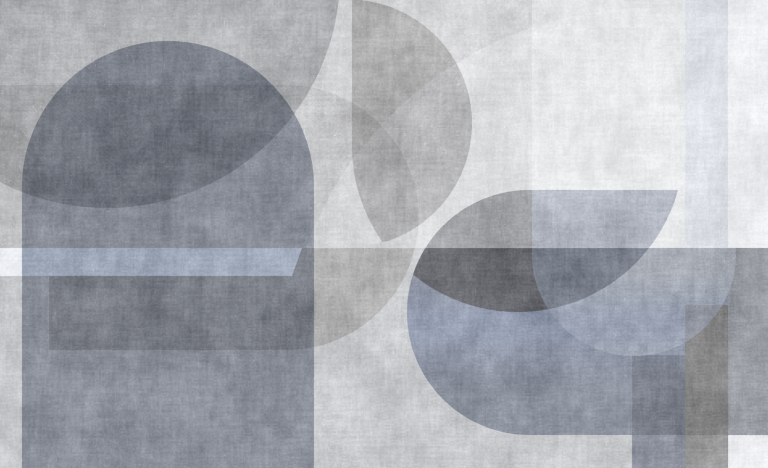
This background is drawn by a Shadertoy shader. Its source:

```glsl
// Overlapping translucent arches, discs and capsules in cool greys, like a worn
// screen print. Each shape is a distance mask that multiplies or paints the
// colour below it; layered value noise then adds plaster mottling and weave.

const float HEIGHT = 4.68;   // canvas height in design units, y runs downward
const float HORIZON = 2.48;  // line where the tones change

float hash(vec2 p) {
    return fract(sin(dot(p, vec2(127.1, 311.7))) * 43758.545);
}

float noise(vec2 p) {
    vec2 cell = floor(p), f = fract(p);
    f = f * f * (3.0 - 2.0 * f);
    return mix(mix(hash(cell), hash(cell + vec2(1, 0)), f.x),
               mix(hash(cell + vec2(0, 1)), hash(cell + vec2(1, 1)), f.x), f.y);
}

float fbm(vec2 p) {
    float sum = 0.0, gain = 0.5;
    for (int i = 0; i < 5; i++) {
        sum += gain * noise(p);
        p = mat2(1.6, 1.2, -1.2, 1.6) * p + 7.3;
        gain *= 0.55;
    }
    return sum;
}

float disc(vec2 p, vec2 center, float r) {
    return length(p - center) - r;
}

float box(vec2 p, vec2 lo, vec2 hi) {
    vec2 d = max(lo - p, p - hi);
    return max(d.x, d.y);
}

// Round cap at center whose straight sides run endlessly along dir.
float arch(vec2 p, vec2 center, float r, vec2 dir) {
    vec2 q = p - center;
    return length(q - dir * max(dot(q, dir), 0.0)) - r;
}

float fill(float d, float soft) {
    return smoothstep(soft, -soft, d);
}

vec3 tint(vec3 base, vec3 ink, float mask) {
    return base * mix(vec3(1.0), ink, mask);
}

// Plaster clouds, horizontal and vertical brush marks, woven grain and specks.
float wornSurface(vec2 p) {
    float clouds = fbm(p * 2.6) - 0.55;
    float strokes = noise(p * vec2(3.0, 38.0)) + noise(p * vec2(30.0, 3.5)) - 1.0;
    float patches = fbm(p * vec2(9.0, 6.0) + 20.0) - 0.55;
    float grain = noise(p * 62.0) - 0.5;
    float weave = noise(p * vec2(12.0, 66.0)) + noise(p * vec2(66.0, 12.0)) - 1.0;
    float specks = smoothstep(0.86, 1.0, noise(p * 45.0 + 9.0));
    return 0.14 * clouds + 0.025 * strokes + 0.10 * patches
         + 0.05 * grain + 0.03 * weave + 0.05 * specks;
}

void mainImage(out vec4 fragColor, in vec2 fragCoord) {
    float unit = HEIGHT / iResolution.y;
    float soft = 0.75 * unit;
    vec2 p = vec2(fragCoord.x, iResolution.y - fragCoord.y) * unit;
    vec2 down = vec2(0, 1), up = vec2(0, -1);

    // Shape masks
    float below = fill(HORIZON - p.y, soft);
    float above = 1.0 - below;
    float halo = fill(disc(p, vec2(6.5, 3.75), 3.67), soft);
    float cornerDisc = fill(disc(p, vec2(1.07, -0.25), 2.33), soft);
    float leftArch = fill(arch(p, vec2(1.68, 1.87), 1.46, down), soft);
    float leftCapsule = fill(arch(p, vec2(2.86, 2.175), 1.325, vec2(-1, 0)), soft);
    float bowl = fill(arch(p, vec2(5.18, 1.46), 1.66, up), soft);
    float cup = fill(arch(p, vec2(6.34, 2.54), 1.02, up), soft);
    float rightCapsule = fill(arch(p, vec2(5.295, 3.125), 1.225, vec2(1, 0)), soft);
    float petal = fill(disc(p, vec2(3.48, 1.235), 1.24), soft) * bowl;
    float lobe = fill(disc(p, vec2(-0.42, 1.95), 0.9), soft);
    float rightStrip = fill(7.28 - p.x, soft);
    float paleStrip = fill(abs(p.x - 7.065) - 0.215, soft);
    float column = fill(box(p, vec2(6.32, 3.55), vec2(7.28, 5.0)), soft);

    // Pale ground and upper right panels
    vec3 col = mix(vec3(0.835, 0.838, 0.845), vec3(0.785, 0.79, 0.80), below);
    col = mix(col, vec3(0.875, 0.88, 0.885), halo * above);
    col = mix(col, vec3(0.93, 0.935, 0.945), 0.55 * fill(5.32 - p.x, soft) * above);
    col = tint(col, vec3(0.96, 0.97, 0.99), paleStrip * above);
    col = mix(col, vec3(0.94, 0.945, 0.955), 0.8 * rightStrip * max(above, fill(4.35 - p.y, soft)));

    // Left group: disc, petal, capsule and arch multiply together
    col = mix(col, vec3(0.70, 0.705, 0.715), cornerDisc);
    col = mix(col, mix(vec3(0.695), vec3(0.73, 0.732, 0.737), halo), petal);
    col = tint(col, vec3(0.93), leftCapsule * above);
    col = tint(col, vec3(0.885, 0.88, 0.87), leftCapsule * below * fill(0.49 - p.x, soft));
    col = tint(col, vec3(0.96), lobe * above);
    col = tint(col, vec3(0.69, 0.71, 0.755), leftArch);
    float slant = p.x - 3.02 + 0.357 * (p.y - HORIZON);
    float bar = fill(max(box(p, vec2(-1.0, HORIZON), vec2(4.0, 2.76)), slant), soft);
    col = mix(col, mix(vec3(0.93, 0.94, 0.96), vec3(0.63, 0.665, 0.73), leftArch), bar);

    // Right group: column, then capsule cut by the bowl and the cup
    col = mix(col, mix(vec3(0.57, 0.59, 0.635), vec3(0.60, 0.60, 0.605), paleStrip), column);
    float blueGlow = exp(-8.0 * (p.y - 3.25) * (p.y - 3.25));
    vec3 body = mix(vec3(0.55, 0.57, 0.62), vec3(0.58, 0.615, 0.69), blueGlow);
    body = mix(body, vec3(0.60, 0.615, 0.64), fill(7.28 - p.x, soft));
    body = tint(body, vec3(0.88), column);
    body = mix(body, mix(vec3(0.66, 0.68, 0.71), vec3(0.62, 0.65, 0.72), blueGlow), cup);
    body = mix(body, vec3(0.53, 0.525, 0.53), paleStrip * fill(3.05 - p.y, soft) * (1.0 - 0.6 * cup));
    body = mix(body, mix(vec3(0.41, 0.415, 0.435), vec3(0.49, 0.51, 0.56), cup), bowl);
    vec3 rim = mix(vec3(0.645, 0.65, 0.665), vec3(0.70, 0.72, 0.76), cup);
    col = mix(col, rim, rightCapsule * bowl * above);
    col = mix(col, body, rightCapsule * below);

    // Worn texture, gentler on the palest areas
    col += wornSurface(p) * mix(1.0, 0.65, smoothstep(0.75, 0.95, col.g));
    fragColor = vec4(clamp(col, 0.0, 1.0), 1.0);
}
```
